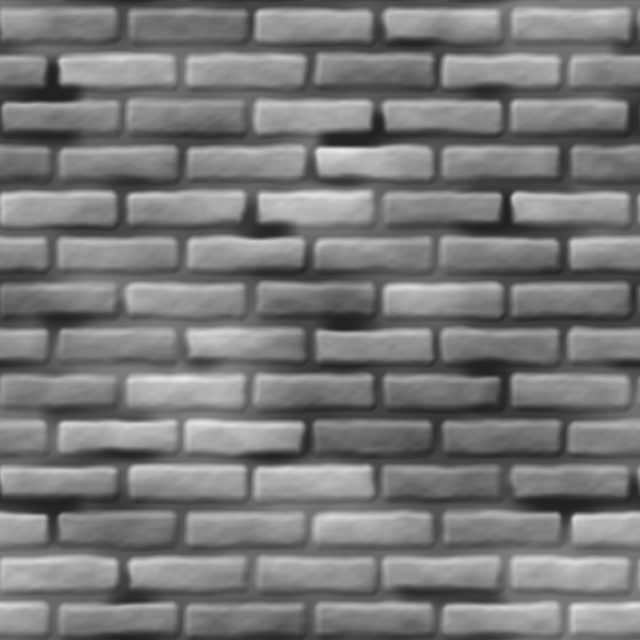
Reproduce this texture map procedurally as a three.js fragment shader.

```glsl
// Weathered grey brick wall in running bond, 5 bricks across and 14 courses, lit from the upper left
varying vec2 vUv;

float hash(vec2 p) {
  p = fract(p * vec2(0.1031, 0.1137) + 0.17);
  p += dot(p, p.yx + 33.33);
  return fract((p.x + p.y) * p.x * 7.31);
}

// Value noise that wraps after the given number of cells
float noise(vec2 uv, vec2 cells) {
  vec2 p = uv * cells;
  vec2 i = floor(p);
  vec2 f = fract(p);
  f = f * f * (3.0 - 2.0 * f);
  float a = hash(mod(i, cells));
  float b = hash(mod(i + vec2(1.0, 0.0), cells));
  float c = hash(mod(i + vec2(0.0, 1.0), cells));
  float d = hash(mod(i + 1.0, cells));
  return mix(mix(a, b, f.x), mix(c, d, f.x), f.y);
}

float fbm(vec2 uv, vec2 cells) {
  return (2.0 * noise(uv, cells) + noise(uv, cells * 2.0)) / 3.0;
}

// Signed distance to the worn brick outline; also gives the brick id and local position
float brickDistance(vec2 uv, out vec2 id, out vec2 local) {
  vec2 p = uv * vec2(5.0, 14.0) + vec2(0.0, 0.07);
  p.x += mod(floor(p.y), 2.0) > 0.5 ? 0.04 : 0.58;
  id = mod(floor(p), vec2(5.0, 14.0));
  local = (fract(p) - 0.5) / vec2(5.0, 14.0);
  vec2 shift = vec2(hash(id + 31.0), hash(id + 57.0)) - 0.5;
  float tilt = (hash(id + 83.0) - 0.5) * 0.018;
  vec2 wear = vec2(fbm(uv, vec2(26.0, 32.0)), fbm(uv + 0.37, vec2(22.0, 36.0))) - 0.5;
  vec2 worn = local + shift * vec2(0.004, 0.002) + vec2(0.0, local.x * tilt);
  vec2 q = abs(worn + wear * 0.006) - vec2(0.0940, 0.0272) + 0.012;
  return length(max(q, 0.0)) + min(max(q.x, q.y), 0.0) - 0.012;
}

float surfaceHeight(vec2 uv) {
  vec2 id, local;
  float face = smoothstep(0.006, -0.012, brickDistance(uv, id, local));
  return face + fbm(uv, vec2(40.0, 56.0)) * mix(0.1, 0.55, face);
}

void main() {
  vec2 id, local;
  float d = brickDistance(vUv, id, local);
  float face = smoothstep(0.005, -0.008, d);
  float relief = surfaceHeight(vUv) - surfaceHeight(vUv + vec2(-0.0020, 0.0035));

  // Broad light patches shared by bricks and mortar
  float patches = noise(vUv, vec2(6.0, 9.0)) - 0.5;

  // Brick faces: own tone, brighter top, soft mottling
  float brick = 0.555 + 0.17 * (hash(id) - 0.5) + 0.20 * patches;
  brick += 3.2 * local.y - 0.25 * local.x;
  brick += 0.16 * (fbm(vUv + 0.21, vec2(20.0, 34.0)) - 0.5);

  // Mortar joints
  float mortar = 0.37 + 0.30 * patches + 0.10 * (noise(vUv, vec2(16.0, 24.0)) - 0.5);
  float tone = mix(mortar, brick, face) + 0.26 * relief;

  // Deep cavities in the joints, reaching further onto the brick above
  float cavity = smoothstep(0.60, 0.92, noise(vUv + vec2(0.13, 0.41), vec2(9.0, 14.0)));
  float reach = mix(-0.016, -0.007, smoothstep(-0.02, 0.02, local.y));
  cavity *= smoothstep(reach, 0.003, d);
  tone = mix(tone, 0.12, cavity * 0.95);

  gl_FragColor = vec4(vec3(clamp(tone, 0.11, 0.95)), 1.0);
}
```
